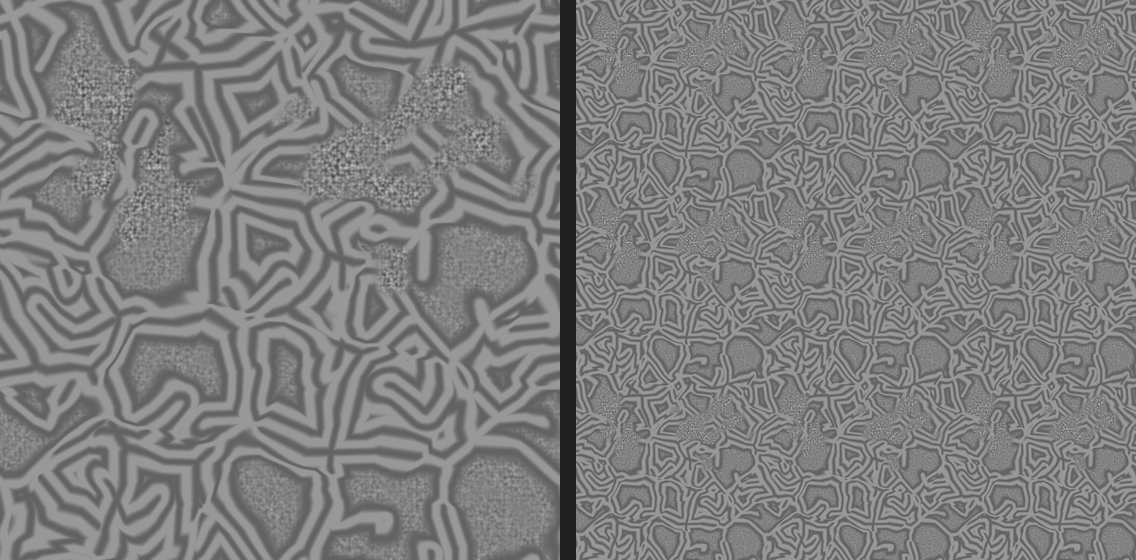
Left, the tile; right, the same tile 3 across and 3 down.
Reproduce this texture procedurally as a Shadertoy shader.

```glsl
// Tiling grey labyrinth: angular ribbons around cells and hooks, with grainy hollows.
const float TAU = 6.2831853;
const float RIBBON_PERIOD = 0.0315;
const float DARK_TONE = 0.38;
const float LIGHT_TONE = 0.598;
const float HOLLOW_TONE = 0.51;

vec2 hash2(vec2 cell, float seed) {
    vec3 q = fract(cell.xyx * vec3(0.1031, 0.1030, 0.0973) + seed);
    q += dot(q, q.yzx + 33.33);
    return fract((q.xx + q.yz) * q.zy);
}

vec2 triangleWave(vec2 x) {
    return abs(fract(x) - 0.5) * 4.0 - 1.0;
}

float wave(vec2 p, vec2 repeats, float shift) {
    return sin(TAU * (dot(p, repeats) + shift));
}

vec2 cellPoint(vec2 cell, float count, float seed) {
    return cell + 0.1 + 0.8 * hash2(mod(cell, count), seed);
}

// Wrapped cellular noise: point distance, border distance, random value of the cell.
vec3 cellular(vec2 p, float count, float seed) {
    vec2 x = p * count;
    vec2 home = floor(x);
    vec2 nearest = vec2(0.0);
    vec2 toNearest = vec2(8.0);
    for (int j = -1; j <= 1; j++)
    for (int i = -1; i <= 1; i++) {
        vec2 cell = home + vec2(i, j);
        vec2 r = cellPoint(cell, count, seed) - x;
        if (dot(r, r) < dot(toNearest, toNearest)) {
            toNearest = r;
            nearest = cell;
        }
    }
    float border = 8.0;
    for (int j = -2; j <= 2; j++)
    for (int i = -2; i <= 2; i++) {
        if (i == 0 && j == 0) continue;
        vec2 r = cellPoint(nearest + vec2(i, j), count, seed) - x;
        border = min(border, dot(0.5 * (toNearest + r), normalize(r - toNearest)));
    }
    float id = hash2(mod(nearest, count), seed + 0.37).x;
    return vec3(length(toNearest), border, id);
}

float armDistance(vec2 p, vec2 arm) {
    return length(p - arm * clamp(dot(p, arm) / dot(arm, arm), 0.0, 1.0));
}

// Distance to scattered bent hooks, in grid units.
float hooks(vec2 p, float count, float seed, float share) {
    vec2 x = p * count;
    float d = 1.0;
    for (int j = -1; j <= 1; j++)
    for (int i = -1; i <= 1; i++) {
        vec2 cell = floor(x) + vec2(i, j);
        vec2 id = mod(cell, count);
        vec2 place = hash2(id, seed);
        vec2 shape = hash2(id, seed + 0.21);
        if (hash2(id, seed + 0.53).x > share) continue;
        vec2 q = x - cell - 0.3 - 0.4 * place;
        float angle = TAU * shape.x;
        float bend = angle + mix(1.2, 2.6, shape.y);
        d = min(d, armDistance(q, 0.5 * vec2(cos(angle), sin(angle))));
        d = min(d, armDistance(q, 0.42 * vec2(cos(bend), sin(bend))));
    }
    return d;
}

// Angular wobble that keeps whole repeats.
vec2 kink(vec2 p) {
    vec2 broad = triangleWave(vec2(2.0 * p.x + 3.0 * p.y, 4.0 * p.x - p.y));
    vec2 fine = triangleWave(vec2(7.0 * p.y - 2.0 * p.x, 6.0 * p.x + 5.0 * p.y));
    return p + 0.014 * broad + 0.006 * fine;
}

void mainImage(out vec4 fragColor, in vec2 fragCoord) {
    vec2 p = fragCoord / iResolution.xy;
    vec2 bent = kink(p);

    // Skeleton of cell borders and hooks, measured in ribbons
    vec3 cells = cellular(bent, 5.0, 0.17);
    float swap = wave(p, vec2(2.0, 1.0), 0.2) + wave(p, vec2(-1.0, 3.0), 0.6);
    float phase = 0.5 * smoothstep(-0.15, 0.15, swap);
    float hookRing = hooks(bent, 6.0, 0.61, 0.62) / (6.0 * RIBBON_PERIOD) + phase;
    float ring = min(cells.y / (5.0 * RIBBON_PERIOD) + phase, hookRing);

    // Ribbons up to a last dark outline
    float lastRing = cells.z < 0.3 ? 1.0 : 2.0;
    float crest = -cos(TAU * min(ring, lastRing));
    float tone = mix(DARK_TONE, LIGHT_TONE, smoothstep(-1.15, 0.75, crest));

    // Broad areas where all but the hooks dissolve into grain
    float calm = wave(p, vec2(0.0, 1.0), -0.47)
               + 0.5 * wave(p, vec2(2.0, 0.0), -0.15)
               + 0.4 * wave(p, vec2(3.0, 2.0), 0.1)
               + 0.25 * wave(p, vec2(-5.0, 7.0), 0.3);
    calm = smoothstep(0.8, 1.3, calm);
    float inside = smoothstep(lastRing, lastRing + 0.6, ring);
    inside = max(inside, calm * smoothstep(0.95, 1.45, hookRing));

    // Irregular grain from two unequal cell sizes
    float grain = cellular(p, 97.0, 0.83).x - cellular(p, 141.0, 0.29).x;
    float patches = 1.0 + 0.4 * wave(bent, vec2(9.0, 4.0), 0.0) * wave(bent, vec2(-3.0, 8.0), 0.4);
    float hollow = HOLLOW_TONE + grain * patches * mix(0.13, 0.28, calm);
    tone = mix(tone, hollow, inside);

    fragColor = vec4(vec3(tone), 1.0);
}
```
